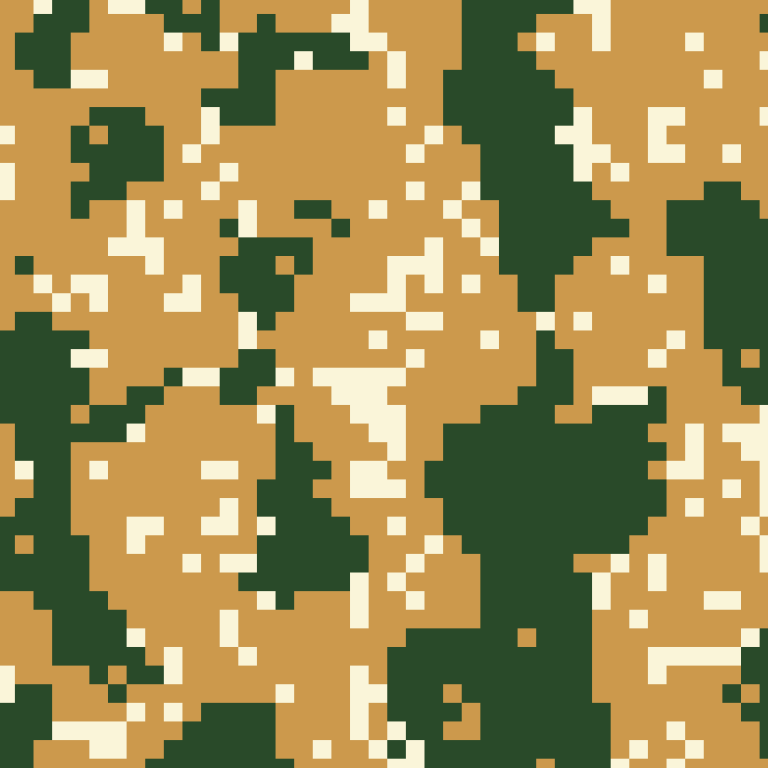
Reproduce this pattern procedurally as a WebGL 2 fragment shader.

```glsl
#version 300 es
precision highp float;
// Blocky three-colour camouflage on a square grid: layered gradient noise,
// sampled once per cell, picks dark green patches on tan, and clustered
// random cells add cream specks. Cell borders are box filtered.

uniform vec2 u_resolution;
out vec4 outColor;

const vec3 TAN = vec3(0.80, 0.60, 0.30);
const vec3 GREEN = vec3(0.16, 0.29, 0.16);
const vec3 CREAM = vec3(0.98, 0.96, 0.85);

// Integer hash of a lattice point, result in 0..1
float hash(vec2 p, uint seed) {
    uvec2 q = uvec2(ivec2(p));
    uint h = q.x * 1597u ^ q.y * 51749u ^ seed * 7919u;
    h = (h ^ (h >> 16u)) * 73244475u;
    h = (h ^ (h >> 15u)) * 73244475u;
    h ^= h >> 16u;
    return float(h >> 8u) / 16777216.0;
}

// Slope contribution of one lattice corner with a random unit gradient
float corner(vec2 lattice, vec2 offset, uint seed) {
    float angle = 6.28319 * hash(lattice, seed);
    return dot(vec2(cos(angle), sin(angle)), offset);
}

float gradientNoise(vec2 p, uint seed) {
    vec2 i = floor(p), f = p - i;
    vec2 fade = f * f * f * (f * (f * 6.0 - 15.0) + 10.0);
    vec2 e = vec2(0.0, 1.0);
    float low = mix(corner(i, f, seed), corner(i + e.yx, f - e.yx, seed), fade.x);
    float high = mix(corner(i + e.xy, f - e.xy, seed), corner(i + e.yy, f - e.yy, seed), fade.x);
    return mix(low, high, fade.y);
}

vec3 cellColor(vec2 cell) {
    vec2 p = cell + 0.5;

    // Large patches, slightly taller than wide, with ragged outlines
    float patchHeight = gradientNoise(p / vec2(8.5, 10.5), 1u)
                      + 0.50 * gradientNoise(p / vec2(4.1, 4.7), 2u)
                      + 0.25 * gradientNoise(p / 2.3, 3u) - 0.114;
    bool hole = hash(cell, 4u) < 0.03;
    vec3 color = patchHeight > 0.0 && !hole ? GREEN : TAN;

    // Specks gather in clusters and stay out of the patch interiors
    float density = 0.155 + 0.5 * gradientNoise(p / 6.3, 5u)
                          + 0.7 * gradientNoise(p / vec2(2.5, 2.9), 6u);
    bool speck = hash(cell, 7u) < density;
    return speck && patchHeight < 0.05 ? CREAM : color;
}

void main() {
    float cellsPerCanvas = 41.25;
    vec2 grid = gl_FragCoord.xy / u_resolution.y * cellsPerCanvas + vec2(1.2, 1.5);
    float pixelWidth = cellsPerCanvas / u_resolution.y;

    // Blend the four nearest cells over one pixel at their borders
    vec2 nearest = floor(grid - 0.5);
    vec2 blend = clamp((grid - nearest - 1.0) / pixelWidth + 0.5, 0.0, 1.0);
    vec3 bottom = mix(cellColor(nearest), cellColor(nearest + vec2(1.0, 0.0)), blend.x);
    vec3 top = mix(cellColor(nearest + vec2(0.0, 1.0)), cellColor(nearest + 1.0), blend.x);
    outColor = vec4(mix(bottom, top, blend.y), 1.0);
}
```
